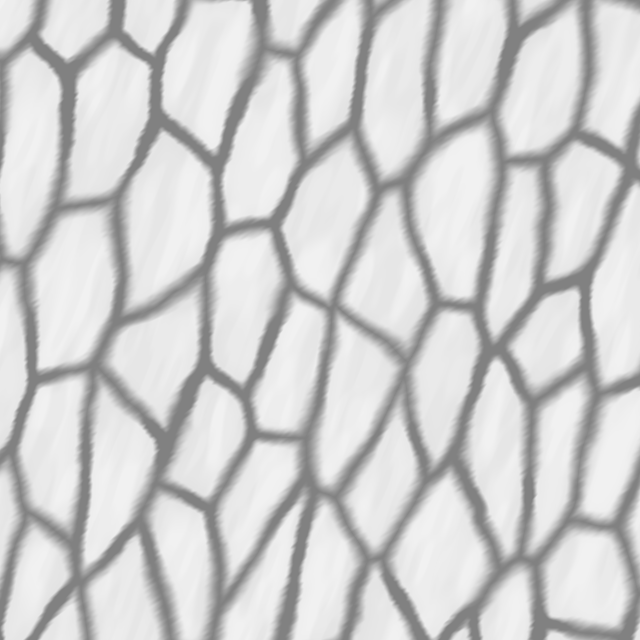
A WebGL 1 fragment shader for this texture:

```glsl
precision highp float;
// Soft brush-painted tissue: tall leaning pale cells divided by blurred grey walls.

uniform vec2 u_resolution;

const vec2 CELL_COUNT = vec2(9.3, 4.3);
const float LEAN = 0.17;
const float CORNER_SHARPNESS = 300.0;
const float WALL_GREY = 0.505;

float hash(vec2 p) {
  return fract(sin(dot(p, vec2(127.1, 311.7))) * 43758.5453);
}

float valueNoise(vec2 p) {
  vec2 i = floor(p);
  vec2 f = fract(p);
  vec2 w = f * f * (3.0 - 2.0 * f);
  float low = mix(hash(i), hash(i + vec2(1.0, 0.0)), w.x);
  float high = mix(hash(i + vec2(0.0, 1.0)), hash(i + vec2(1.0, 1.0)), w.x);
  return mix(low, high, w.y);
}

// Shears and stretches the canvas so that the cells become roughly round.
vec2 toCellSpace(vec2 uv) {
  return CELL_COUNT * vec2(uv.x - LEAN * uv.y, uv.y);
}

// Length on the canvas of a gradient given in cell space.
float canvasGradient(vec2 g) {
  vec2 s = g * CELL_COUNT;
  return length(vec2(s.x, s.y - LEAN * s.x));
}

// Jittered centre of a cell, with every other column raised by half a row.
vec2 cellCentre(vec2 id, float jitter) {
  vec2 offset = vec2(hash(id), hash(id + 37.3)) - 0.5;
  return id + 0.5 + jitter * offset + vec2(0.0, 0.5 * mod(id.x, 2.0));
}

// Rounded distance to the nearest cell wall, in canvas units.
float wallDistance(vec2 p, float jitter) {
  vec2 base = floor(p);
  vec2 nearestId = base;
  vec2 nearest = vec2(0.0);
  float best = 100.0;
  for (int y = -2; y <= 2; y++) {
    for (int x = -2; x <= 2; x++) {
      vec2 id = base + vec2(float(x), float(y));
      vec2 d = cellCentre(id, jitter) - p;
      if (dot(d, d) < best) {
        best = dot(d, d);
        nearest = d;
        nearestId = id;
      }
    }
  }
  float sum = 0.0;
  for (int y = -2; y <= 2; y++) {
    for (int x = -2; x <= 2; x++) {
      vec2 d = cellCentre(nearestId + vec2(float(x), float(y)), jitter) - p;
      vec2 across = d - nearest;
      if (dot(across, across) > 0.0001) {
        float edge = dot(0.5 * (d + nearest), across) / canvasGradient(across);
        sum += exp(-CORNER_SHARPNESS * edge);
      }
    }
  }
  return -log(sum) / CORNER_SHARPNESS;
}

// Overlapping brush marks running along the given lean.
float brushMarks(vec2 uv, vec2 frequency, float lean) {
  vec2 q = vec2(uv.x - lean * uv.y, uv.y);
  q.x += 0.012 * valueNoise(uv * 14.0);
  return smoothstep(0.32, 0.68, valueNoise(q * frequency));
}

// Gentle wandering of the walls.
vec2 wobble(vec2 uv, float frequency, float amount) {
  vec2 q = uv * frequency;
  return amount * (vec2(valueNoise(q), valueNoise(q + 51.7)) - 0.5);
}

void main() {
  vec2 uv = gl_FragCoord.xy / u_resolution.y;

  // Wall shape, with fine bristle marks along its rim
  vec2 bent = uv + wobble(uv, 9.0, 0.022) + wobble(uv, 28.0, 0.007);
  float d = wallDistance(toCellSpace(bent), 0.8);
  float bristles = valueNoise(vec2(uv.x + 0.6 * uv.y, uv.y - 0.6 * uv.x) * vec2(70.0, 210.0));
  d += 0.003 * (bristles - 0.5);

  // Wall profile, here crisp and there smeared
  float softness = mix(0.005, 0.013, smoothstep(0.2, 0.7, valueNoise(uv * 13.0 + 8.0)));
  float halfWidth = mix(0.0085, 0.0125, valueNoise(uv * 11.0 + 23.0));
  float body = smoothstep(halfWidth - softness, halfWidth + softness, d);

  // Pale streaked interior
  float cellGrey = 0.889 + 0.014 * smoothstep(0.012, 0.04, d);
  cellGrey += 0.028 * brushMarks(uv, vec2(42.0, 9.0), 0.25);
  cellGrey += 0.016 * brushMarks(uv + 3.7, vec2(75.0, 17.0), 0.4);

  gl_FragColor = vec4(vec3(mix(WALL_GREY, cellGrey, body)), 1.0);
}
```
